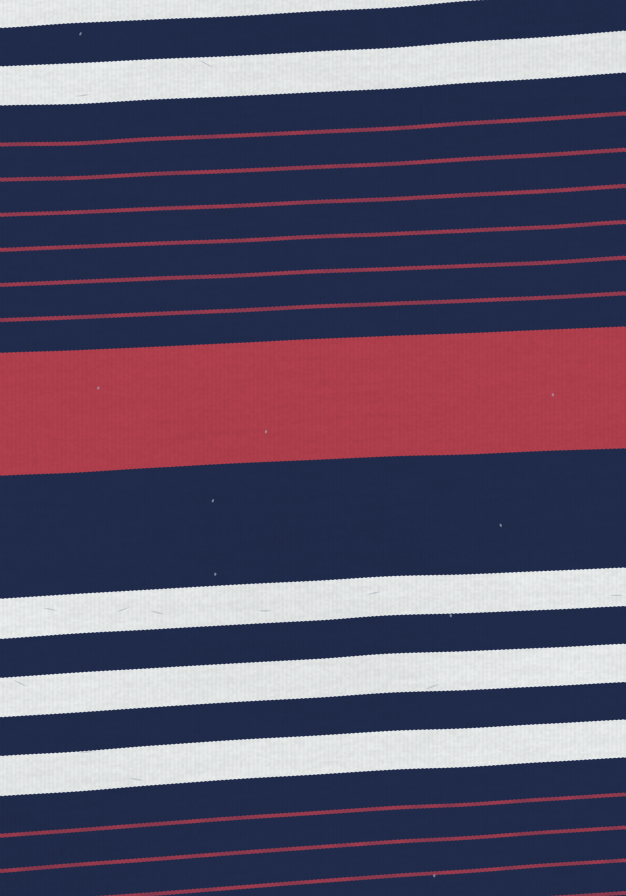
A WebGL 2 fragment shader for this texture:

```glsl
#version 300 es
precision highp float;

uniform vec2 u_resolution;
out vec4 fragColor;

float hash(vec2 p) {
    vec3 q = fract(vec3(p.xyx) * 0.1031);
    q += dot(q, q.yzx + 33.33);
    return fract((q.x + q.y) * q.z);
}

float noise(vec2 p) {
    vec2 cell = floor(p), f = fract(p);
    f = f * f * (3.0 - 2.0 * f);
    return mix(mix(hash(cell), hash(cell + vec2(1, 0)), f.x),
               mix(hash(cell + vec2(0, 1)), hash(cell + vec2(1, 1)), f.x), f.y);
}

// Coverage of a stripe, from the distance to its centre line
float stripe(float dist, float halfWidth, float soft) {
    return 1.0 - smoothstep(-soft, soft, abs(dist) - halfWidth);
}

// Distance to the nearest of count evenly spaced centre lines
float stripeRow(float y, float first, float spacing, float count) {
    float k = clamp(round((y - first) / spacing), 0.0, count - 1.0);
    return y - first - k * spacing;
}

// Sparse tilted specks, at most one per grid cell
float flecks(vec2 p, float cells, float chance, vec2 radius) {
    vec2 cell = floor(p * cells);
    vec2 centre = 0.2 + 0.6 * vec2(hash(cell + 17.0), hash(cell + 59.0));
    vec2 d = (fract(p * cells) - centre) / cells;
    d.y += d.x * (hash(cell + 83.0) - 0.5);
    float present = step(hash(cell + 5.0), chance);
    return present * (1.0 - smoothstep(0.3, 1.0, length(d / radius)));
}

void main() {
    vec2 uv = gl_FragCoord.xy / u_resolution;
    vec2 cloth = gl_FragCoord.xy / u_resolution.y;
    float soft = max(0.0009, 0.75 / u_resolution.y);
    float down = 1.0 - uv.y;

    // Stripes climb to the right, with a slight sag and a wavering edge
    float offCentre = down + 0.03 * uv.x - 0.43;
    float rise = 0.03 + 0.068 * offCentre * offCentre;
    float sag = 0.0033 * cos(4.4 * down) * sin(3.14159 * uv.x);
    float knit = sin(6.28318 * 150.0 * uv.x);
    float waver = 0.0025 * (noise(vec2(uv.x * 8.0, down * 7.0)) - 0.5);
    float y = down + rise * uv.x - sag + waver + 0.0003 * knit;

    // One repeat: three white stripes, six thin red lines, one red band
    float p = mod(y + 0.153, 0.7708) - 0.05;
    float white = stripe(stripeRow(p, 0.0224, 0.0885, 3.0), 0.0224, soft);
    float lines = stripe(stripeRow(p, 0.2656, 0.0391, 6.0), 0.0022, soft);
    float band = stripe(p - 0.5658, 0.0684, soft);

    vec3 color = vec3(0.125, 0.167, 0.29);
    float lineWear = noise(vec2(cloth.x * 60.0, floor(y * 25.0)));
    color = mix(color, vec3(0.60, 0.23, 0.30), lines * (0.82 + 0.18 * lineWear));
    color = mix(color, vec3(0.67, 0.24, 0.29), band);
    color = mix(color, vec3(0.885, 0.895, 0.895), white);

    // Ribs, yarn grain and soft uneven light
    float grain = noise(vec2(cloth.x * 260.0, y * 420.0)) - 0.5;
    float streak = noise(vec2(cloth.x * 22.0, y * 190.0)) - 0.5;
    float light = noise(cloth * 3.0) - 0.5;
    color *= 1.0 + 0.013 * knit + 0.045 * grain + 0.025 * streak + 0.03 * light;

    // Pale lint on the dark cloth, grey slubs along the white
    float lint = flecks(cloth, 15.0, 0.06, vec2(0.002, 0.0026));
    float slub = flecks(cloth + vec2(0.3, rise * uv.x), 26.0, 0.13, vec2(0.010, 0.0014));
    color = mix(color, vec3(0.62, 0.64, 0.69), 0.7 * lint * (1.0 - white));
    color = mix(color, vec3(0.62, 0.64, 0.69), 0.4 * slub * white);

    fragColor = vec4(color, 1.0);
}
```
